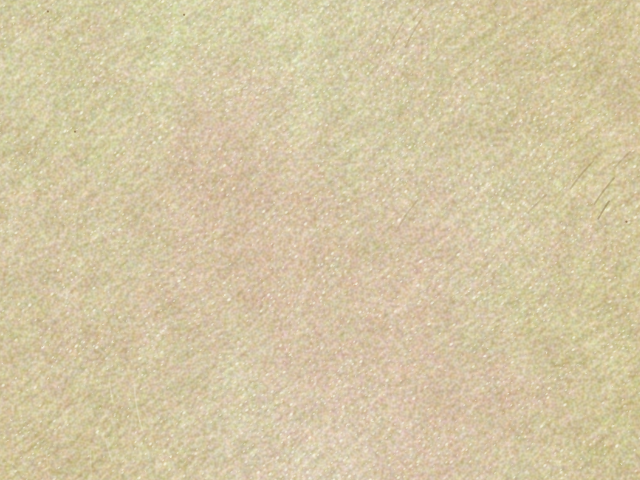
Write a Shadertoy shader that draws this texture.

```glsl
// Pale skin seen close up under a soft lamp: diagonal creases, fine grain and
// wet glints over slow pink, olive and ochre tints, with sparse hairs and specks.
// Layers of gradient noise make the surface; hashed loops scatter the details.

const vec3 SKIN  = vec3(0.832, 0.782, 0.654);
const vec3 OLIVE = vec3(0.824, 0.808, 0.640);
const vec3 OCHRE = vec3(0.812, 0.760, 0.580);
const vec3 ROSE  = vec3(0.838, 0.752, 0.645);
const vec3 GLINT = vec3(0.98, 0.97, 0.89);
const vec3 HAIR  = vec3(0.50, 0.40, 0.25);
const float CREASE_ANGLE = 0.72;

// Integer hash of a lattice cell, giving two values in 0..1
vec2 hash2(vec2 cell) {
    uvec2 k = uvec2(ivec2(cell)) * uvec2(1597u, 3571u);
    uint n = (k.x ^ (k.y << 7)) + k.y;
    n = (n ^ (n >> 15)) * 73939u;
    n = (n ^ (n >> 13)) * 52711u;
    n ^= n >> 16;
    uint m = (n ^ (n >> 11)) * 40503u + 977u;
    m ^= m >> 15;
    return vec2(n & 65535u, m & 65535u) / 65535.0;
}

float cornerSlope(vec2 cell, vec2 offset) {
    float a = 6.2832 * hash2(cell).x;
    return dot(vec2(cos(a), sin(a)), offset);
}

// Gradient noise, roughly -0.7..0.7
float noise(vec2 p) {
    vec2 i = floor(p), f = p - i;
    vec2 u = f * f * f * (f * (f * 6.0 - 15.0) + 10.0);
    vec2 e = vec2(1.0, 0.0);
    return mix(mix(cornerSlope(i, f), cornerSlope(i + e, f - e), u.x),
               mix(cornerSlope(i + e.yx, f - e.yx), cornerSlope(i + 1.0, f - 1.0), u.x), u.y);
}

float fbm(vec2 p) {
    float sum = 0.0, amp = 1.0;
    for (int i = 0; i < 4; i++) {
        sum += amp * noise(p);
        p = p * 2.03 + 17.3;
        amp *= 0.55;
    }
    return sum;
}

vec2 rotate(vec2 p, float a) {
    return vec2(cos(a) * p.x + sin(a) * p.y, cos(a) * p.y - sin(a) * p.x);
}

float segmentDistance(vec2 p, vec2 a, vec2 b) {
    vec2 d = b - a;
    return length(p - a - d * clamp(dot(p - a, d) / dot(d, d), 0.0, 1.0));
}

// Soft round pool of the given radius
float pool(vec2 p, vec2 centre, float radius) {
    vec2 d = (p - centre) / radius;
    return exp(-dot(d, d));
}

// One jittered glint per cell, mostly dim, a few bright
float glints(vec2 p, float cells, float share) {
    vec2 g = p * cells, id = floor(g);
    vec2 place = hash2(id), kind = hash2(id + 211.0);
    vec2 d = g - id - 0.35 - 0.3 * place;
    float radius = mix(0.20, 0.34, kind.y);
    float shape = 1.0 - smoothstep(radius * 0.1, radius, length(d * vec2(0.85, 1.3)));
    return shape * step(kind.x, share) * mix(0.25, 1.0, kind.y * kind.y);
}

// Scattered bent hairs inside a box; returns coverage
float hairs(vec2 p, vec2 corner, vec2 size, float angle, float spread, float seed) {
    float cover = 0.0;
    for (int i = 0; i < 9; i++) {
        vec2 r = hash2(vec2(float(i), seed)), s = hash2(vec2(float(i), seed + 5.0));
        vec2 q = rotate(p - corner - size * r, angle + spread * (s.x - 0.5));
        float len = mix(0.02, 0.05, s.y);
        q.y += 1.2 * q.x * q.x;
        float d = segmentDistance(q, vec2(-len, 0.0), vec2(len, 0.0));
        cover = max(cover, (1.0 - smoothstep(0.0002, 0.0034, d)) * mix(0.3, 1.0, r.x * s.x));
    }
    return cover;
}

void mainImage(out vec4 fragColor, in vec2 fragCoord) {
    vec2 p = fragCoord / iResolution.y;
    vec2 q = rotate(p, CREASE_ANGLE) + 0.02 * vec2(noise(p * 3.0), noise(p * 3.0 + 7.0));

    // Slow tints
    float blotch = fbm(p * 5.0 + 3.0);
    float band = segmentDistance(p, vec2(0.45, 0.58), vec2(0.90, 0.15));
    float rose = exp(-band * band * 18.0) + 0.7 * blotch;
    float olive = pool(p, vec2(0.35, 1.0), 0.5) + 0.6 * pool(p, vec2(1.2, 0.25), 0.35);
    float ochre = smoothstep(1.0, 1.4, p.x + 0.25 * p.y) + pool(p, vec2(0.0, 0.0), 0.35);
    vec3 color = mix(SKIN, OLIVE, clamp(olive, 0.0, 1.0));
    color = mix(color, OCHRE, clamp(0.65 * ochre + 0.3 * fbm(p * 4.0 + 41.0), 0.0, 0.9));
    color = mix(color, ROSE, clamp(rose, 0.0, 0.9));

    // Lamp glare and diagonal creases
    float glare = pool(p, vec2(0.66, 0.02), 0.26) + 0.6 * pool(p, vec2(0.55, 0.95), 0.32)
                + 0.6 * pool(p, vec2(1.1, 0.55), 0.25);
    float crease = noise(q * vec2(13.0, 55.0)) + 0.8 * noise(q * vec2(34.0, 95.0) + 9.0);
    float grain = noise(q * vec2(85.0, 125.0)) + 0.75 * noise(p * 170.0 + 31.0);
    color += vec3(0.026, 0.032, 0.050) * (glare - 0.2);
    color += vec3(0.024, 0.026, 0.030) * fbm(p * 9.0 + 19.0);
    color += vec3(0.050, 0.055, 0.062) * crease * (1.0 - 0.4 * clamp(rose, 0.0, 1.0));
    color += vec3(0.088, 0.092, 0.105) * grain;

    // Colour mottling: rose against green, then blue against yellow
    color += vec3(0.026, -0.028, 0.008) * (noise(p * 75.0 + 57.0) + 0.7 * noise(p * 28.0));
    color += vec3(0.0, 0.006, 0.085) * (noise(p * 95.0 + 83.0) + 0.5 * noise(q * 36.0));

    // Glints gather in glare and in patches
    float wet = clamp(0.18 + 0.32 * glare + 0.5 * fbm(p * 9.0 + 71.0), 0.03, 0.75);
    float shine = max(glints(q, 62.0, wet), 0.75 * glints(q + 5.7, 88.0, wet * 1.3));
    color = mix(color, GLINT, 0.85 * shine);

    // Dark hairs at upper right, pale ones at lower left, a few specks
    color = mix(color, HAIR, 0.5 * hairs(p, vec2(0.75, 0.5), vec2(0.58, 0.5), 0.92, 0.3, 13.0));
    color = mix(color, GLINT, 0.3 * hairs(p, vec2(0.0), vec2(0.3, 0.28), 0.8, 2.4, 29.0));
    for (int i = 0; i < 4; i++) {
        vec2 spot = hash2(vec2(float(i), 47.0)) * vec2(1.3333, 1.0);
        color = mix(color, HAIR, 0.7 * (1.0 - smoothstep(0.0005, 0.0036, length(p - spot))));
    }
    fragColor = vec4(clamp(color, 0.0, 1.0), 1.0);
}
```
